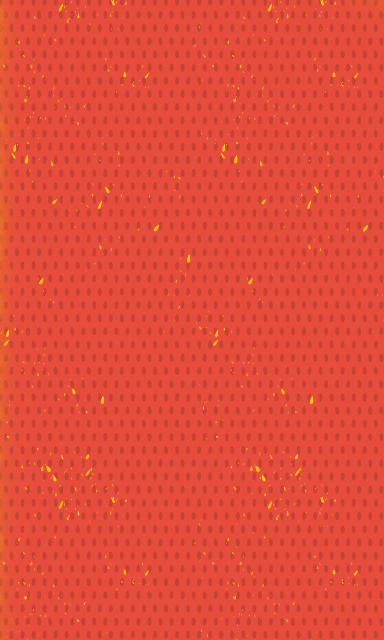
This pattern is drawn by a Shadertoy shader. Its source:

```glsl
// Staggered rows of dark upright ovals on coral red, spattered with yellow paint.
// Ovals are distance functions on an offset lattice; the spatter is hashed into
// two grids, fine and coarse, that wrap inside a larger repeating tile.

// Lengths are fractions of the canvas height, y runs downwards.
const vec2 DOT_PITCH = vec2(0.01725, 0.02061);
const vec2 DOT_RADII = vec2(0.0031, 0.0063);
const vec2 DOT_ORIGIN = vec2(0.0007, 0.0026);
const vec2 SPATTER_TILE = vec2(0.3268, 0.777);

const vec3 CORAL = vec3(0.905, 0.302, 0.238);
const vec3 DARK_RED = vec3(0.775, 0.258, 0.200);
const vec3 YELLOW = vec3(0.98, 0.78, 0.04);
const vec3 ORANGE = vec3(0.92, 0.50, 0.13);

vec3 hash3(vec2 p) {
    vec3 q = fract(p.xyx * vec3(0.1031, 0.1030, 0.0973));
    q += dot(q, q.yxz + 33.33);
    return fract((q.xxy + q.yzz) * q.zyx);
}

// Value noise that wraps after the given number of cells
float wrapNoise(vec2 p, vec2 cells) {
    vec2 i = floor(p), f = fract(p);
    f = f * f * (3.0 - 2.0 * f);
    float a = hash3(mod(i, cells)).x;
    float b = hash3(mod(i + vec2(1, 0), cells)).x;
    float c = hash3(mod(i + vec2(0, 1), cells)).x;
    float d = hash3(mod(i + vec2(1, 1), cells)).x;
    return mix(mix(a, b, f.x), mix(c, d, f.x), f.y);
}

float ellipseDistance(vec2 p, vec2 radii) {
    p += 1e-6;
    float k = length(p / radii);
    return k * (k - 1.0) / length(p / (radii * radii));
}

float fill(float d, float pixel) {
    return smoothstep(0.6 * pixel, -0.6 * pixel, d);
}

mat2 rotation(float a) {
    float c = cos(a), s = sin(a);
    return mat2(c, s, -s, c);
}

// Ovals, every second row shifted by half a pitch, outlines slightly uneven
float ovals(vec2 p, float pixel) {
    vec2 q = (p - DOT_ORIGIN) / DOT_PITCH;
    float row = floor(q.y + 0.5);
    float shift = 0.5 * mod(row, 2.0);
    float column = floor(q.x - shift + 0.5);
    vec2 local = (q - vec2(column + shift, row)) * DOT_PITCH;
    vec3 h = hash3(vec2(column, row) + 71.0);
    local = rotation(0.14 * (h.z - 0.5)) * local;
    vec2 radii = DOT_RADII * (1.0 + 0.12 * (h.xy - 0.5));
    float angle = atan(local.y, local.x);
    float wobble = 0.00016 * sin(3.0 * angle + 6.28 * h.x)
                 + 0.00012 * sin(5.0 * angle + 6.28 * h.y);
    return fill(ellipseDistance(local, radii) + wobble, pixel);
}

// Tapered flecks, at most one per cell, gathered in clusters
float flecks(vec2 p, vec2 cells, float maxLength, float density,
             float faintest, float seed, float pixel) {
    vec2 cellSize = SPATTER_TILE / cells;
    vec2 home = floor(p / cellSize);
    float cover = 0.0;
    for (int y = -1; y <= 1; y++)
    for (int x = -1; x <= 1; x++) {
        vec2 id = home + vec2(x, y);
        vec2 key = mod(id, cells);
        vec3 place = hash3(key + seed);
        vec3 form = hash3(key + seed + 157.0);
        vec2 clusters = vec2(6.0, 14.0);
        float crowd = smoothstep(0.35, 0.85, wrapNoise(key / cells * clusters, clusters));
        if (place.z > density * crowd) continue;

        vec2 centre = (id + 0.15 + 0.7 * place.xy) * cellSize;
        vec2 q = rotation(1.5 * (form.y - 0.5)) * (p - centre);
        float len = maxLength * mix(0.3, 1.0, form.x * form.x);
        q.x /= 1.0 + 0.45 * clamp(q.y / len, -1.0, 1.0);
        float width = len * mix(0.25, 0.5, form.z);
        float strength = mix(faintest, 1.0, fract(form.z * 17.0));
        cover = max(cover, strength * fill(ellipseDistance(q, vec2(width, len)), pixel));
    }
    return cover;
}

// Patchy stain along the left edge and in the upper right corner
float edgeStain(vec2 p, float width) {
    float patches = wrapNoise(p * 45.0, vec2(64.0));
    float grain = wrapNoise(p * 260.0, vec2(512.0));
    float left = exp(-p.x / 0.011);
    float corner = exp(-(width - p.x) / 0.035 - p.y / 0.018);
    return clamp((left + 0.6 * corner) * mix(0.3, 1.0, patches)
                 * mix(0.7, 1.2, grain), 0.0, 0.8);
}

void mainImage(out vec4 fragColor, in vec2 fragCoord) {
    float pixel = 1.0 / iResolution.y;
    vec2 p = vec2(fragCoord.x, iResolution.y - fragCoord.y) * pixel;

    vec3 color = mix(CORAL, DARK_RED, ovals(p, pixel));
    color = mix(color, ORANGE, 0.75 * edgeStain(p, iResolution.x * pixel));

    float fine = flecks(p, vec2(40, 95), 0.0026, 0.22, 0.45, 11.0, pixel);
    float coarse = flecks(p, vec2(18, 43), 0.0075, 0.22, 0.9, 303.0, pixel);
    color = mix(color, YELLOW, max(fine, coarse));
    fragColor = vec4(color, 1.0);
}
```
